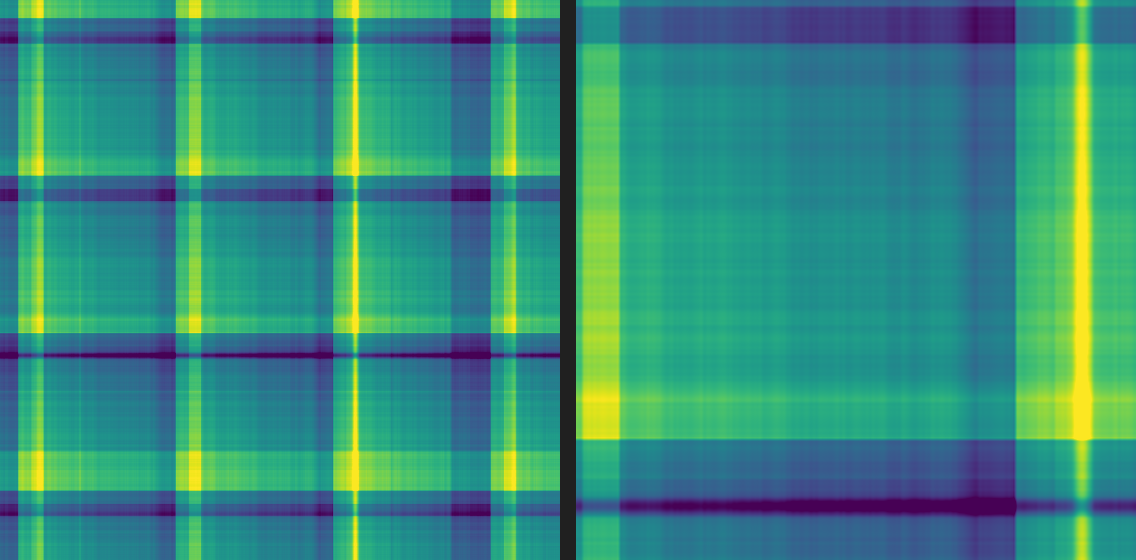
Left, the full canvas; right, a detail of the centre.
Give the GLSL for this pattern, as a Shadertoy shader.

```glsl
// Plaid heat map: difference of one daily signal read across and read down
#define PERIOD 0.28125     // canvas share of one day
#define START 0.03125      // where the first full day begins
#define HOURS 24.0
#define EDGE 0.22          // softness of steps, in hours
#define DAY_LEVEL 0.10
#define DUSK_LEVEL -0.01
#define NIGHT_DROP 0.11
#define PEAK 0.30          // height of the sharp spike on day 2
#define GRAIN 0.010        // strength of the fine stripes

// Soft-edged box from a to b
float band(float h, float a, float b, float w) {
    return smoothstep(a, a + w, h) * (1.0 - smoothstep(b - w, b, h));
}

float spike(float h, float center, float width) {
    float d = (h - center) / width;
    return exp(-d * d);
}

// Layered sines with wandering phase, running on through all days
float stripes(float t) {
    float sum = 0.0, freq = 1.7, amp = 1.0;
    for (int i = 0; i < 5; i++) {
        sum += amp * sin(freq * t + 2.3 * sin(0.37 * freq * t + float(i) * 1.9));
        freq *= 1.63;
        amp *= 0.88;
    }
    return sum;
}

// Signal level at canvas position s, w is the step width in hours
float signal(float s, float w) {
    float days = (s - START) / PERIOD;
    float day = floor(days);
    float h = HOURS * fract(days);

    // Shape shared by every day: stepped early peak, then slow decline
    float level = mix(DAY_LEVEL, DUSK_LEVEL, smoothstep(4.0, 19.0, h));
    float rise = smoothstep(0.0, w, h);
    level = mix(DUSK_LEVEL - NIGHT_DROP, level, rise);
    level += 0.10 * band(h, 0.0, 4.1, w);
    level += 0.14 * band(h, 2.0, 4.1, w);
    level += 0.03 * band(h, 4.1 - w, 6.2, w);

    // Hour at which the night drop begins, and its softness
    float nightfall = day == 2.0 ? 18.0 : 20.6;
    float fade = day == 2.0 ? w : 1.3;
    float drop = smoothstep(nightfall, nightfall + fade, h);

    // Variation from day to day
    if (day == 0.0) {
        level -= 0.06 * band(h, 2.0, 3.0, w);
        level += 0.07 * spike(h, 9.5, 0.2);
    } else if (day == 1.0) {
        drop *= 0.75;
        level -= 0.05 * spike(h, 22.2, 0.6) + 0.05 * spike(h, 19.1, 0.35);
    } else if (day == 2.0) {
        level -= 0.07 * band(h, 2.0, 4.1, w);
        level += PEAK * spike(h, 3.5, 0.42);
        level += 0.07 * band(h, 4.1 - w, 6.6, w);
        level += 0.06 * band(h, 6.6 - w, 9.0, w);
        level += 0.03 * band(h, 9.0, 18.0, w);
        level -= 0.03 * smoothstep(20.3, 20.6, h);
    } else if (day == 3.0) {
        level -= 0.05 * band(h, 0.0, 4.1, w);
        level += 0.06 * spike(h, 3.6, 0.4);
    }
    return level - NIGHT_DROP * drop + GRAIN * stripes(HOURS * days);
}

// Violet to teal to yellow ramp as a polynomial
vec3 ramp(float v) {
    const vec3 c0 = vec3(0.2777, 0.0054, 0.3341);
    const vec3 c1 = vec3(0.1051, 1.4046, 1.3846);
    const vec3 c2 = vec3(-0.3309, 0.2148, 0.0951);
    const vec3 c3 = vec3(-4.6342, -5.7991, -19.3324);
    const vec3 c4 = vec3(6.2283, 14.1799, 56.6906);
    const vec3 c5 = vec3(4.7764, -13.7451, -65.3530);
    const vec3 c6 = vec3(-5.4355, 4.6459, 26.3124);
    return c0 + v * (c1 + v * (c2 + v * (c3 + v * (c4 + v * (c5 + v * c6)))));
}

void mainImage(out vec4 fragColor, in vec2 fragCoord) {
    vec2 uv = fragCoord / iResolution.xy;
    vec2 w = max(vec2(EDGE), 1.3 * HOURS / (PERIOD * iResolution.xy));

    // Bright columns minus the same signal read from the top down
    float v = 0.5 + signal(uv.x, w.x) - signal(1.0 - uv.y, w.y);
    fragColor = vec4(clamp(ramp(clamp(v, 0.0, 1.0)), 0.0, 1.0), 1.0);
}
```
